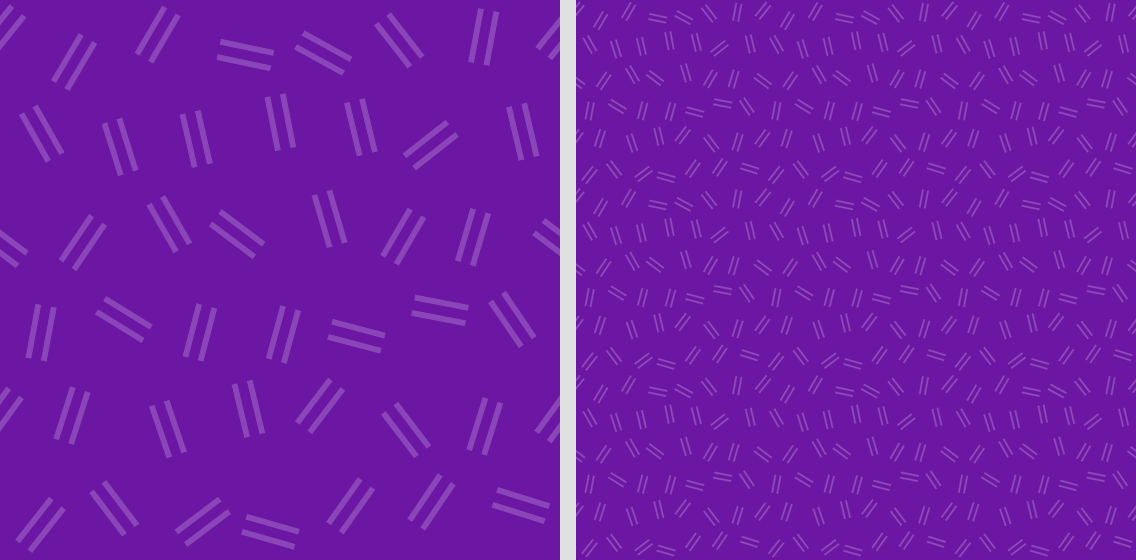
Left: one tile. Right: repeated 3 by 3.
Write a three.js fragment shader that draws this pattern.

```glsl
// Scattered pairs of short parallel violet bars on a deep purple ground, tiling.
varying vec2 vUv;

const vec3 GROUND = vec3(0.424, 0.090, 0.640);
const vec3 BAR = vec3(0.540, 0.270, 0.720);
const vec2 GRID = vec2(7.0, 6.0);            // columns, rows (even, for the stagger)
const vec2 JITTER = vec2(0.018, 0.033);      // largest shift of a pair
const vec2 BAR_HALF = vec2(0.0052, 0.0488);  // half width, half length
const float BAR_GAP = 0.0140;                // pair axis to bar axis
const float FLAT_SHARE = 0.32;               // share of pairs lying near horizontal
const float EDGE = 0.001;

// Three random values per cell, without sine
vec3 hash3(vec2 cell, float seed) {
  vec2 p = cell * 13.7 + seed;
  vec3 q = fract(p.xyx * vec3(0.1031, 0.1030, 0.0973));
  q += dot(q, q.yxz + 33.33);
  return fract((q.xxy + q.yzz) * q.zyx);
}

vec2 rotate(vec2 p, float angle) {
  float c = cos(angle), s = sin(angle);
  return vec2(c * p.x - s * p.y, s * p.x + c * p.y);
}

float boxDistance(vec2 p, vec2 halfSize) {
  vec2 d = abs(p) - halfSize;
  return length(max(d, 0.0)) + min(max(d.x, d.y), 0.0);
}

// Two upright bars, mirrored about the pair axis
float pairDistance(vec2 p, float gap, vec2 halfSize) {
  return boxDistance(vec2(abs(p.x) - gap, p.y), halfSize);
}

// Mostly slight leans, some strong ones, to either side of upright or flat
float pairAngle(vec3 r) {
  float lean = r.y < 0.6 ? mix(0.18, 0.34, r.y / 0.6)
                         : mix(0.48, 0.70, (r.y - 0.6) / 0.4);
  float base = r.x < FLAT_SHARE ? 1.5708 : 0.0;
  return base + (r.z < 0.5 ? -lean : lean);
}

// Nearest pair among the neighbouring cells of a staggered, wrapping grid
float scatterDistance(vec2 uv, vec2 grid) {
  float nearest = 1.0;
  for (int j = -1; j <= 1; j++) {
    float row = floor(uv.y * grid.y) + float(j);
    float stagger = 0.5 * mod(row, 2.0);
    for (int i = -1; i <= 1; i++) {
      float column = floor(uv.x * grid.x - stagger) + float(i);
      vec2 cell = mod(vec2(column, row), grid);
      vec2 shift = (hash3(cell, 5.3).xy * 2.0 - 1.0) * JITTER;
      vec2 center = vec2(column + 0.5 + stagger, row + 0.5) / grid + shift;
      vec2 p = rotate(uv - center, pairAngle(hash3(cell, 91.7)));
      nearest = min(nearest, pairDistance(p, BAR_GAP, BAR_HALF));
    }
  }
  return nearest;
}

void main() {
  float d = scatterDistance(vUv, GRID);
  float ink = 1.0 - smoothstep(-EDGE, EDGE, d);
  gl_FragColor = vec4(mix(GROUND, BAR, ink), 1.0);
}
```
